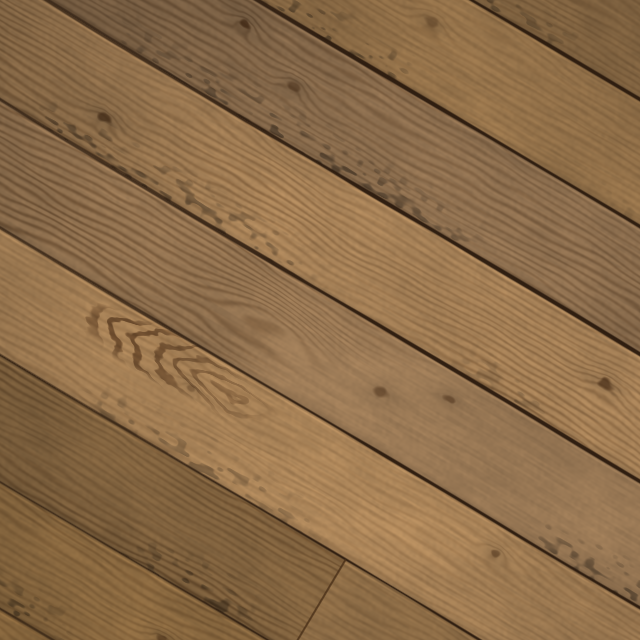
Give the GLSL for this texture, as a Shadertoy shader.

```glsl
// Worn wooden floor: diagonal planks with grain, knots, dark seams and one butt joint.

float hash(vec2 p) {
    vec3 q = fract(p.xyx * 0.1031);
    q += dot(q, q.yzx + 33.33);
    return fract((q.x + q.y) * q.z);
}

float noise(vec2 p) {
    vec2 i = floor(p), f = fract(p);
    f = f * f * (3.0 - 2.0 * f);
    return mix(mix(hash(i), hash(i + vec2(1, 0)), f.x),
               mix(hash(i + vec2(0, 1)), hash(i + vec2(1, 1)), f.x), f.y);
}

float fbm(vec2 p) {
    float sum = 0.0, amp = 0.5;
    for (int i = 0; i < 4; i++) {
        sum += amp * noise(p);
        p = p * 2.03 + 17.3;
        amp *= 0.5;
    }
    return sum;
}

// Per plank: brightness, warmth, grain strength; the last is the plank past the joint
const vec3 plankTone[10] = vec3[10](
    vec3(0.86, 0.3, 0.5), vec3(0.97, 0.4, 0.4), vec3(0.90, -0.5, 0.9),
    vec3(1.05, 0.0, 0.9), vec3(0.98, -0.4, 1.1), vec3(1.07, 0.1, 0.5),
    vec3(0.86, 0.5, 1.0), vec3(0.93, 0.9, 0.7), vec3(0.97, 1.1, 0.6),
    vec3(0.96, 0.4, 0.4));

void mainImage(out vec4 fragColor, in vec2 fragCoord) {
    vec2 p = fragCoord / iResolution.xy;
    float px = 1.0 / iResolution.y;

    // Plank axes: u runs along the boards, v counts them downwards
    float drop = 1.0 - p.y;
    float u = (p.x + 0.597 * drop) / 1.1646;
    float v = (drop - 0.597 * p.x + 0.043) / 0.1986;
    v += 0.03 * (noise(vec2(u * 5.0, 3.0)) - 0.5);
    const float plankWidth = 0.1705;
    float id = floor(v), f = v - id;
    bool pastJoint = id == 3.0 && u > 0.912;
    float seed = pastJoint ? 19.0 : id + 5.0;
    vec3 tone = plankTone[pastJoint ? 9 : clamp(int(id) + 3, 0, 8)];

    // Grain lines, bent by slow noise
    float phase = f * 15.0 + 5.0 * fbm(vec2(u * 3.0, f * 1.5) + seed * 17.0);
    float strength = tone.z * (0.45 + 0.9 * noise(vec2(u * 4.0, f * 2.0) + seed * 7.0));
    if (id == 1.0) {
        vec2 curl = vec2((u - 0.62) / 0.11, (f - 0.42) / 0.22);
        phase += 4.0 * exp(-dot(curl, curl));
        strength *= 1.0 - 0.9 * smoothstep(0.62, 0.78, u + 0.25 * (f - 0.6));
    }

    // Scattered knots: grain parts around a dark core
    float knot = 0.0, halo = 0.0;
    for (float i = 0.0; i < 2.0; i++) {
        vec2 key = vec2(seed * 3.7 + i * 11.0, i + 2.0);
        vec2 center = vec2(0.15 + 1.1 * hash(key), 0.2 + 0.6 * hash(key + 5.1));
        float radius = mix(0.004, 0.010, hash(key + 9.4));
        vec2 d = vec2((u - center.x) * 0.65, (f - center.y) * plankWidth);
        float r = length(d) / radius + 0.6 * (noise(p * 110.0) - 0.5);
        knot += (1.0 - smoothstep(0.5, 1.2, r)) * (0.35 + 0.65 * hash(key + 2.7));
        halo += exp(-r * r * 0.15);
    }
    phase += 1.5 * halo;
    float ring = pow(0.5 + 0.5 * sin(6.2832 * phase), 2.0);

    // Base colour with soft stains and fine fibres
    vec3 col = vec3(0.61, 0.475, 0.322) * tone.x;
    col += tone.y * vec3(0.008, -0.004, -0.035);
    col *= 0.89 + 0.22 * fbm(p * 6.0 + seed * 3.0);
    float fibre = noise(vec2(u * 22.0, v * 48.0) + seed) - 0.5;
    col *= 1.0 + 0.09 * fibre + 0.05 * (noise(p * 190.0) - 0.5);
    col *= 1.0 - strength * ring * vec3(0.16, 0.19, 0.23);

    // Long oval flame figure with nested brown bands
    if (id == 2.0) {
        vec2 oval = vec2((u - 0.52) / 0.18, (v - 2.25 + 0.15 * (u - 0.5)) / 0.26);
        float warp = fbm(vec2(u * 14.0, v * 5.0));
        float inside = 1.0 - smoothstep(0.65, 1.05, length(oval) + 0.5 * (warp - 0.45));
        float nest = length(vec2(oval.x - 0.65, oval.y * 0.75)) + 0.55 * warp;
        float band = smoothstep(0.1, 0.85, sin(nest * 27.0));
        float fade = mix(0.42, 0.2, smoothstep(-0.5, 0.6, oval.x));
        col *= 1.0 - inside * band * fade * vec3(0.85, 1.0, 1.15);
    }

    // Knots and pitted wear along the lower plank edges
    col *= 1.0 - 0.1 * min(halo, 1.0);
    col = mix(col, vec3(0.25, 0.15, 0.07), 0.8 * min(knot, 1.0));
    float worn = smoothstep(0.55, 1.0, f) * smoothstep(0.45, 0.75, noise(vec2(u * 4.0, id * 5.3)));
    float pits = smoothstep(0.58, 0.85, noise(vec2(u * 70.0, v * 24.0)));
    col *= 1.0 - 0.35 * worn * pits;

    // Light falls off from the middle right
    col *= 1.06 - 0.32 * dot(p - vec2(0.62, 0.42), p - vec2(0.62, 0.42));

    // Seams: soft shade, lit bevel below, dark gap
    float line = floor(v + 0.5);
    float edge = (v - line) * plankWidth;
    float gap = mix(0.0027, 0.0015, smoothstep(1.0, 3.0, line));
    gap *= 0.7 + 0.6 * noise(vec2(u * 9.0, line * 4.0));
    float depth = mix(0.65, 0.95, smoothstep(0.1, 0.6, p.x));
    col *= 1.0 - 0.18 * exp(-abs(edge) / 0.006);
    col *= 1.0 + 0.16 * exp(-pow((edge - 0.0055) / 0.002, 2.0));
    float seam = 1.0 - smoothstep(gap - px, gap + px, abs(edge));
    col = mix(col, vec3(0.17, 0.105, 0.055), seam * depth);

    // Butt joint across one plank
    if (id == 3.0) {
        float joint = 1.0 - smoothstep(0.0004, 0.0012 + px, abs(u - 0.912));
        col = mix(col, vec3(0.27, 0.17, 0.08), 0.75 * joint);
    }

    fragColor = vec4(clamp(col, 0.0, 1.0), 1.0);
}
```
